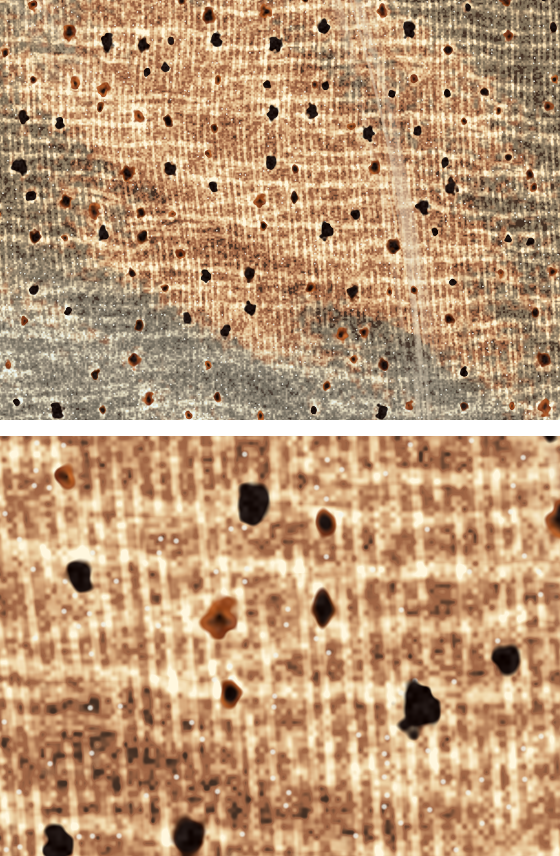
Top: the whole. Bottom: its middle third, enlarged.
A Shadertoy shader for this texture:

```glsl
// Magnified end grain of wood: pale rays and wavy bands, ringed pores and fine scratches.

const vec3 DARK_BROWN = vec3(0.33, 0.23, 0.17);
const vec3 GREY_BROWN = vec3(0.50, 0.44, 0.35);
const vec3 STONE      = vec3(0.68, 0.59, 0.47);
const vec3 RUST       = vec3(0.63, 0.40, 0.27);
const vec3 TAN        = vec3(0.84, 0.65, 0.47);
const vec3 CREAM      = vec3(0.94, 0.84, 0.66);
const vec3 GLINT      = vec3(1.00, 0.97, 0.87);
const vec3 PORE_BLACK = vec3(0.10, 0.06, 0.05);
const vec3 PORE_RED   = vec3(0.42, 0.17, 0.08);
const vec3 PORE_AMBER = vec3(0.78, 0.42, 0.18);

float hash(vec2 p) {
    vec3 q = fract(p.xyx * 0.1031);
    q += dot(q, q.yzx + 33.33);
    return fract((q.x + q.y) * q.z);
}

float noise(vec2 p) {
    vec2 i = floor(p), f = fract(p);
    f = f * f * (3.0 - 2.0 * f);
    return mix(mix(hash(i), hash(i + vec2(1, 0)), f.x),
               mix(hash(i + vec2(0, 1)), hash(i + vec2(1, 1)), f.x), f.y);
}

float fbm(vec2 p) {
    float sum = 0.0, amp = 0.55;
    for (int i = 0; i < 3; i++) {
        sum += amp * noise(p);
        p = p * 2.03 + 17.3;
        amp *= 0.5;
    }
    return sum;
}

// Soft lines, one per unit of u, each shifted at random inside its cell
float jitteredLines(float u, float halfWidth, float jitter, float seed) {
    float id = floor(u);
    float centre = 0.5 + jitter * (hash(vec2(id, seed)) - 0.5);
    return 1.0 - smoothstep(0.4 * halfWidth, 1.6 * halfWidth, abs(u - id - centre));
}

// Wavy horizontal bands that fade in and out along their length
float wavyBands(vec2 p, float count, float halfWidth, float seed) {
    float wave = 0.10 * noise(p * vec2(2.2, 2.0) + seed)
               + 0.020 * noise(p * vec2(10.0, 6.0) + seed)
               + 0.008 * noise(p * vec2(38.0, 25.0));
    float v = (p.y + wave) * count;
    float presence = smoothstep(0.15, 0.6, noise(vec2(p.x * 5.0, floor(v) * 7.3 + seed)));
    return jitteredLines(v, halfWidth, 0.55, seed) * presence;
}

// Scattered pores: x = opening, y = colour depth, z = pale rim
vec3 pores(vec2 p, float cellsPerUnit, float share) {
    vec2 cell = floor(p * cellsPerUnit);
    float rough = 0.7 * (noise(p * 110.0) - 0.5);
    vec3 result = vec3(0.0);
    for (int y = -1; y <= 1; y++)
    for (int x = -1; x <= 1; x++) {
        vec2 id = cell + vec2(x, y);
        if (hash(id + 71.7) > share) continue;
        vec2 centre = (id + 0.1 + 0.8 * vec2(hash(id + 3.1), hash(id + 9.4))) / cellsPerUnit;
        float size = hash(id + 27.0);
        float radius = mix(0.009, 0.019, size * size);
        float d = length((p - centre) * vec2(1.1, 0.88)) / radius + rough;
        float opening = 1.0 - smoothstep(0.75, 1.1, d);
        float depth = 1.0 - smoothstep(0.2, 0.9, d - 0.9 + 1.3 * hash(id + 41.0));
        float rim = (1.0 - smoothstep(1.2, 2.0, d)) * (0.4 + 0.6 * hash(id + 55.0));
        if (opening > result.x) result.xy = vec2(opening, depth);
        result.z = max(result.z, rim);
    }
    return result;
}

// Bundle of fine streaks; s is the distance across it
float scratches(float s, float along, float width) {
    float streak = 0.6 * noise(vec2(s * 190.0, along * 4.0))
                 + 0.4 * noise(vec2(s * 75.0, along * 2.0 + 31.0));
    return smoothstep(0.35, 0.8, streak) * exp(-s * s / (width * width));
}

// Four-step colour ramp from shadow to glint
vec3 ramp(float tone, vec3 mid, vec3 light) {
    float t = 3.0 * tone;
    vec3 col = mix(DARK_BROWN * 0.8, mid, smoothstep(-0.3, 0.9, t));
    col = mix(col, light, clamp(t - 1.0, 0.0, 1.0));
    col = mix(col, CREAM, clamp(t - 2.0, 0.0, 1.0));
    return mix(col, GLINT, clamp(t - 3.0, 0.0, 1.0));
}

void mainImage(out vec4 fragColor, in vec2 fragCoord) {
    vec2 p = fragCoord / iResolution.y;
    float fall = 1.0 - p.y;

    // Broad zones: cool lower left, warm diagonal through the middle
    float patches = fbm(p * vec2(4.0, 7.0) + p.yx * vec2(2.0, 4.0));
    float cool = 1.0 - smoothstep(-0.12, 0.10, p.y + 0.24 * p.x - 0.36 + 0.2 * (patches - 0.5));
    vec2 q = p - vec2(0.66, 0.53);
    float warm = 1.25 * exp(-dot(q, q) * 3.2 - 2.0 * q.x * q.y) * (1.0 - 0.85 * cool);
    warm += 1.1 * (patches - 0.5) + 0.7 * (noise(p * 75.0) - 0.5);

    // Rays, bands and grain
    float u = (p.x + 0.05 * p.y + 0.035 * noise(p * 3.0)) * 64.0;
    float rays = jitteredLines(u, 0.21, 0.35, 5.0) * smoothstep(0.1, 0.7, noise(vec2(u * 0.9, p.y * 32.0)));
    float bands = max(wavyBands(p, 23.0, 0.15, 2.0), 0.75 * wavyBands(p, 14.0, 0.10, 13.0));
    bands *= 0.5 + 0.7 * noise(p * 85.0);
    float grain = 0.65 * (noise(p * 230.0) - 0.5) + 0.45 * (noise(p * 95.0 + 40.0) - 0.5);
    vec3 pore = pores(p, 10.5, 0.88);

    float tone = 0.35 + 0.75 * (patches - 0.48) + grain;
    tone += 0.09 * cool - 0.10 * smoothstep(0.85, 1.3, p.x);
    tone += 0.44 * rays * (1.0 - 0.65 * cool) + 0.52 * bands * (1.0 - 0.3 * cool);
    tone += 0.42 * pore.z * (0.4 + noise(p * 70.0));

    // Colour the wood
    float warmth = smoothstep(0.25, 0.75, warm + 0.3 * pore.z);
    vec3 col = ramp(tone, mix(GREY_BROWN, RUST, warmth), mix(STONE, TAN, warmth));
    col *= mix(vec3(1.0), vec3(0.93, 1.0, 1.10), cool);

    // Scratches and tiny glints
    float mainScratch = scratches(p.x - 0.835 - 0.30 * fall + 0.12 * fall * fall, p.y, 0.045);
    float sideScratch = scratches(p.x - 0.07 - 0.65 * fall, p.y, 0.07) * smoothstep(0.6, 0.95, p.y);
    col = mix(col, vec3(0.88, 0.82, 0.72), 0.6 * mainScratch + 0.35 * sideScratch);
    vec2 spot = floor(p * 90.0);
    vec2 offset = fract(p * 90.0) - 0.3 - 0.4 * vec2(hash(spot + 6.0), hash(spot + 8.0));
    float glint = step(0.9, hash(spot + 19.0)) * (1.0 - smoothstep(0.08, 0.28, length(offset)));
    col = mix(col, vec3(0.95, 0.96, 0.93), 0.8 * glint);

    // Pore openings
    vec3 poreColour = mix(mix(PORE_RED, PORE_AMBER, noise(p * 90.0 + 7.0)), PORE_BLACK, pore.y);
    col = mix(col, poreColour + 0.15 * grain, pore.x);

    fragColor = vec4(clamp(col, 0.0, 1.0), 1.0);
}
```
